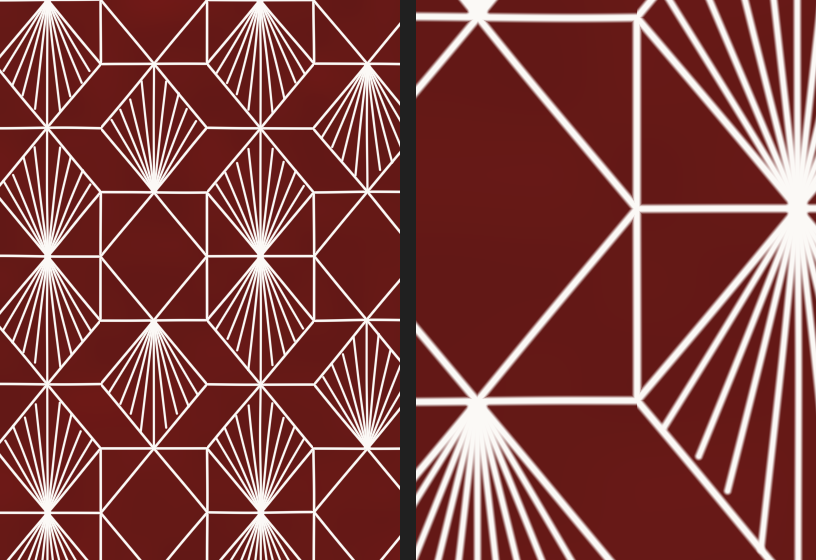
Left: the whole. Right: its middle third, enlarged.
This pattern is drawn by a Shadertoy shader. Its source:

```glsl
// Art deco lattice of diamonds and ray fans, drawn in white ink on deep red.

float hash(vec2 p) {
    p = fract(p * vec2(0.1731, 0.3119) + 0.37);
    p += dot(p, p.yx + 27.3);
    return fract((p.x + p.y) * p.x * 17.7);
}

float noise(vec2 p) {
    vec2 i = floor(p), f = fract(p);
    f = f * f * (3.0 - 2.0 * f);
    return mix(mix(hash(i), hash(i + vec2(1, 0)), f.x),
               mix(hash(i + vec2(0, 1)), hash(i + vec2(1, 1)), f.x), f.y);
}

float segmentDistance(vec2 p, vec2 end) {
    return length(p - end * clamp(dot(p, end) / dot(end, end), 0.0, 1.0));
}

// Soft ink coverage at a distance from the middle of a line
float ink(float d, float halfWidth) {
    float soft = max(0.0013, 0.7 / iResolution.y);
    return 1.0 - smoothstep(halfWidth - soft, halfWidth + soft, d);
}

// Nine rays leaving the apex at the origin and ending on the far diamond edges
float rayFan(vec2 f, vec2 halfCell, vec2 id) {
    float gap = 1.0 - ink(length(f * halfCell), 0.0065);
    for (int k = -4; k <= 4; k++) {
        float n = float(k);
        float spread = n * (0.25 - 0.01 * abs(n));
        float reach = 1.0;
        if (k != 0) {
            vec2 seed = vec2(id.x * 9.0 + n, id.y);
            spread += 0.03 * (hash(seed) - 0.5);
            reach = 1.005 - 0.06 * hash(seed + 41.0);
        }
        vec2 end = vec2(spread, 2.0 - abs(spread)) * reach;
        gap *= 1.0 - ink(segmentDistance(f * halfCell, end * halfCell), 0.0020);
    }
    return 1.0 - gap;
}

void mainImage(out vec4 fragColor, in vec2 fragCoord) {
    // Height is one unit, measured down from the top
    vec2 p = vec2(fragCoord.x, iResolution.y - fragCoord.y) / iResolution.y;

    // Slight waver of the hand
    vec2 waver = vec2(noise(p * 9.0), noise(p * 9.0 + 31.0)) - 0.5;
    vec2 halfCell = vec2(0.0951, 0.1144);
    vec2 grid = (p + 0.002 * waver - vec2(0.0846, 0.0)) / halfCell;

    // Brick layout: every other column is moved by half a cell
    float column = floor((grid.x + 1.0) * 0.5);
    bool tall = mod(column, 2.0) < 0.5;
    float row = tall ? 2.0 * floor(grid.y * 0.5) + 1.0
                     : 2.0 * floor((grid.y + 1.0) * 0.5);
    vec2 q = grid - vec2(2.0 * column, row);
    vec2 a = abs(q);

    // Diamond outline and horizontal joints
    float diamond = abs(a.x + a.y - 1.0) * halfCell.x * halfCell.y / length(halfCell);
    float lines = min(diamond, (1.0 - a.y) * halfCell.y);

    // Upright sides beside the open diamonds
    float beyond = max(abs(mod(grid.y + 2.0, 4.0) - 2.0) - 1.0, 0.0);
    lines = min(lines, length(vec2(1.0 - a.x, beyond) * halfCell));
    float cover = ink(lines, 0.0023);

    // Fans meet in pairs in tall columns and alternate direction in the others
    bool open = !tall && mod(row, 4.0) < 0.5;
    if (!open) {
        bool apexTop = tall ? mod(row, 4.0) < 2.0
                            : mod(floor(row / 4.0) + floor(column / 2.0), 2.0) > 0.5;
        vec2 fromApex = vec2(q.x, 1.0 + (apexTop ? q.y : -q.y));
        float fan = rayFan(fromApex, halfCell, vec2(column, row));
        cover = 1.0 - (1.0 - cover) * (1.0 - fan);
    }

    // Faintly uneven red ground
    vec3 ground = vec3(0.395, 0.097, 0.087) * (0.97 + 0.06 * noise(p * 16.0));
    ground.r += 0.05 * pow(noise(p * 7.0 + 5.0), 6.0);

    fragColor = vec4(mix(ground, vec3(0.985, 0.975, 0.965), cover), 1.0);
}
```
